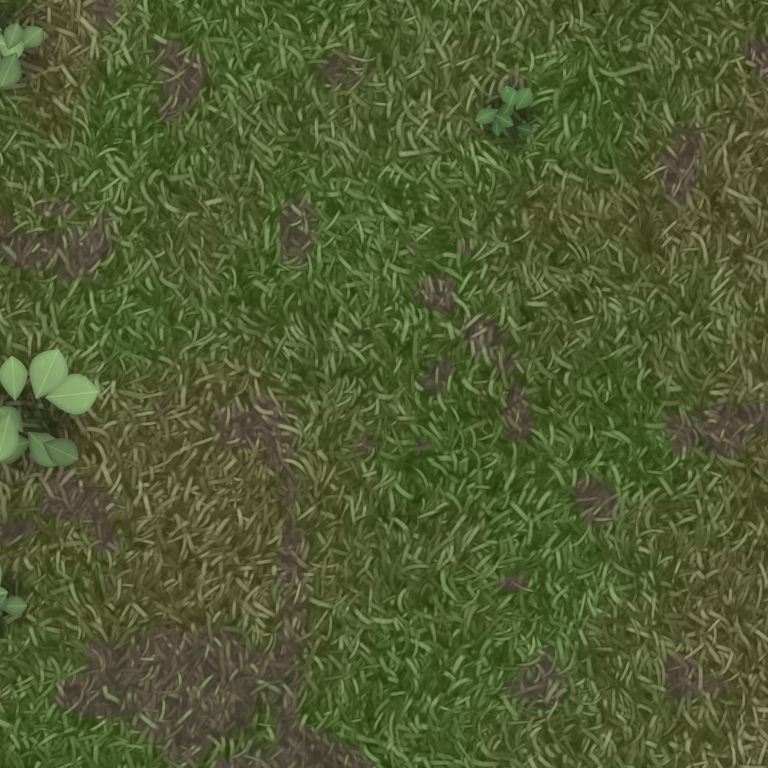
A three.js fragment shader for this texture:

```glsl
// Rough lawn from above: short tangled grass, worn soil and a few broad-leaved weeds.
varying vec2 vUv;

const vec3 DEEP_GREEN = vec3(0.20, 0.235, 0.085);
const vec3 PALE_BLADE = vec3(0.59, 0.63, 0.47);
const vec3 SOIL = vec3(0.37, 0.33, 0.275);
const vec3 LEAF = vec3(0.50, 0.62, 0.41);
const vec3 YOUNG_LEAF = vec3(0.38, 0.53, 0.31);
const int LAYERS = 14;

vec2 hash2(vec2 p) {
  vec3 q = fract(p.xyx * vec3(0.1031, 0.1030, 0.0973));
  q += dot(q, q.yzx + 33.33);
  return fract((q.xx + q.yz) * q.zy);
}

float noise(vec2 p) {
  vec2 i = floor(p), f = fract(p);
  f = f * f * (3.0 - 2.0 * f);
  float low = mix(hash2(i).x, hash2(i + vec2(1.0, 0.0)).x, f.x);
  float high = mix(hash2(i + vec2(0.0, 1.0)).x, hash2(i + 1.0).x, f.x);
  return mix(low, high, f.y);
}

float fbm(vec2 p) {
  return 0.55 * noise(p) + 0.3 * noise(p * 2.1 + 17.3) + 0.15 * noise(p * 4.3 + 41.7);
}

vec2 rotate(vec2 p, float angle) {
  float c = cos(angle), s = sin(angle);
  return vec2(c * p.x + s * p.y, c * p.y - s * p.x);
}

// Soft elliptical spot, 1 at its centre
float spot(vec2 p, vec2 centre, vec2 radius) {
  return 1.0 - smoothstep(0.3, 1.3, length((p - centre) / radius));
}

// Lays one layer of curved, tapering blades with soft shadows over a tone
float bladeLayer(vec2 p, float tone, float cells, float seed, float lean, float lift) {
  vec2 grid = rotate(p, seed * 0.7) * cells + seed * 7.31;
  vec2 home = floor(grid);
  for (int y = -1; y <= 1; y++) {
    for (int x = -1; x <= 1; x++) {
      vec2 cell = home + vec2(float(x), float(y));
      vec2 place = hash2(cell + seed * 13.7);
      vec2 turn = hash2(cell + seed * 29.1 + 71.0);
      vec2 look = hash2(cell + seed * 17.9 + 137.0);
      float angle = 1.57 + (turn.x + turn.y - 1.0) * 1.7 + lean;
      vec2 q = rotate(rotate(grid - cell - place, -seed * 0.7), angle) / cells;
      float halfLength = mix(0.009, 0.024, look.x);
      float along = q.x / halfLength;
      float bend = (turn.x - turn.y) * 0.3 * halfLength;
      float side = abs(q.y - bend * along * along);
      float width = mix(0.0018, 0.0034, turn.y);
      float taper = 1.0 - smoothstep(0.45, 1.0, abs(along));
      float shadow = taper * (1.0 - smoothstep(width, 2.6 * width, side));
      float core = taper * (1.0 - smoothstep(0.35 * width, 1.5 * width, side));
      float bladeTone = mix(-0.02, 0.88, look.y) + lift + 0.1 * along;
      tone = mix(tone * (1.0 - 0.4 * shadow), bladeTone, 0.88 * core);
    }
  }
  return tone;
}

// Lays a loose rosette of broad leaves over a colour
vec3 rosette(vec3 color, vec2 p, vec2 centre, float radius, vec3 leafColor, float seed) {
  color *= 1.0 - 0.35 * spot(p, centre, vec2(radius));
  for (int i = 0; i < 9; i++) {
    vec2 h = hash2(vec2(float(i) * 3.7, seed));
    vec2 k = hash2(vec2(seed + 9.0, float(i) * 5.3));
    vec2 root = centre + (k - 0.5) * radius * 0.8;
    vec2 q = rotate(p - root, float(i) * 2.4 + h.x);
    float size = radius * mix(0.5, 0.85, h.y);
    float s = clamp(q.x / size, 0.0, 1.0);
    float width = size * mix(0.7, 1.0, k.x) * s * (1.0 - s * s);
    float edge = abs(q.y) - width;
    float mask = (1.0 - smoothstep(-0.0015, 0.0015, edge)) * step(0.001, s * (1.0 - s));
    float rim = smoothstep(-0.009, 0.0, edge);
    float rib = 1.0 - smoothstep(0.0, 0.002, abs(q.y));
    float shade = mix(0.72, 1.12, k.y) + 0.12 * rib - 0.15 * rim + 0.15 * (s - 0.5);
    color = mix(color, leafColor * shade, 0.92 * mask);
  }
  return color;
}

void main() {
  vec2 p = vUv;
  float patches = fbm(p * 5.0 + 3.0);
  float lean = (noise(p * 11.0 + 5.0) - 0.5) * 1.6;

  // Tangle of blades, paler towards the top layers
  float tone = 0.05 + 0.4 * noise(p * 110.0);
  for (int i = 0; i < LAYERS; i++) {
    float layer = float(i);
    float lift = mix(-0.04, 0.1, layer / float(LAYERS)) + 0.22 * (patches - 0.5);
    tone = bladeLayer(p, tone, 27.0 + mod(layer * 5.0, 9.0), layer + 1.0, lean, lift);
  }
  tone += 0.12 * (noise(p * 190.0) - 0.5);

  // Lush and dry areas
  float dry = 0.9 * spot(p, vec2(0.24, 0.33), vec2(0.26, 0.22))
            + 0.8 * spot(p, vec2(0.08, 0.93), vec2(0.06, 0.14))
            + 0.6 * smoothstep(0.75, 1.0, p.x) + 1.4 * (fbm(p * 7.0 + 31.0) - 0.35);
  vec3 color = mix(DEEP_GREEN, PALE_BLADE, clamp(tone, -0.15, 1.15));
  color += mix(vec3(-0.03, 0.014, -0.022), vec3(0.032, -0.008, 0.014), clamp(dry, 0.0, 1.0));

  // Worn soil showing between the blades
  float worn = 1.2 * spot(p, vec2(0.24, 0.11), vec2(0.13, 0.09))
             + 0.7 * spot(p, vec2(0.38, 0.2), vec2(0.028, 0.27))
             + 0.7 * spot(p, vec2(0.39, 0.7), vec2(0.035, 0.07))
             + 0.7 * spot(p, vec2(0.45, 0.91), vec2(0.04, 0.035));
  worn += 0.9 * smoothstep(0.62, 0.8, fbm(p * 9.0 + 60.0));
  worn = smoothstep(0.2, 0.85, worn + 0.5 * (fbm(p * 24.0) - 0.5));
  color = mix(color, SOIL * (0.7 + 0.75 * tone), 0.85 * worn * (1.0 - smoothstep(0.45, 0.85, tone)));

  // Weeds
  color = rosette(color, p, vec2(0.0, 0.94), 0.07, LEAF, 2.0);
  color = rosette(color, p, vec2(0.03, 0.45), 0.085, LEAF, 5.0);
  color = rosette(color, p, vec2(-0.01, 0.22), 0.05, LEAF, 8.0);
  color = rosette(color, p, vec2(0.66, 0.85), 0.045, YOUNG_LEAF, 11.0);
  gl_FragColor = vec4(color, 1.0);
}
```
